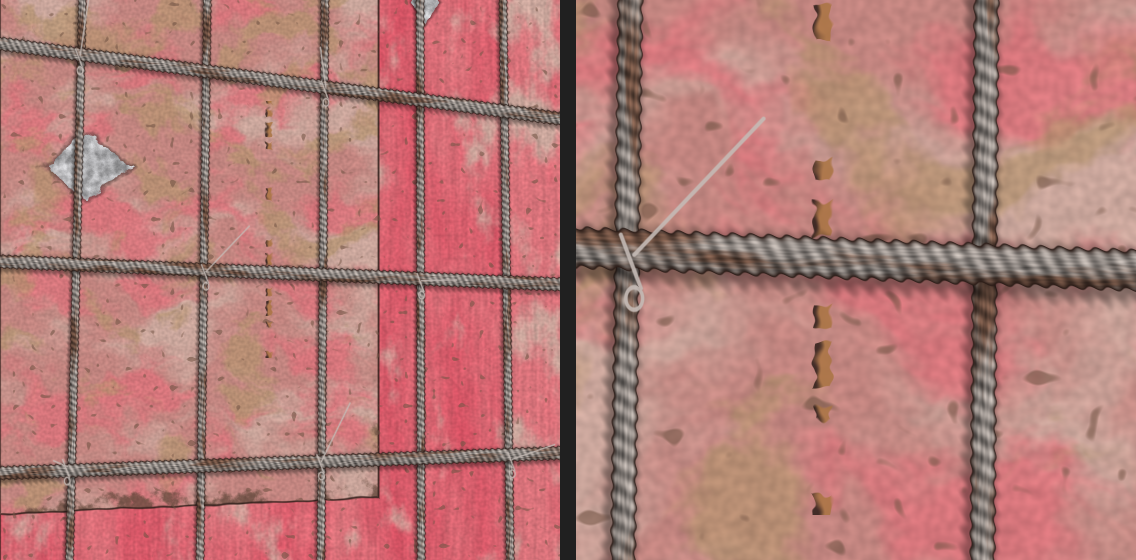
Left: the whole. Right: its middle third, enlarged.
A WebGL 2 fragment shader for this texture:

```glsl
#version 300 es
precision highp float;
uniform vec2 u_resolution;
out vec4 fragColor;

const vec3 DUSTY = vec3(0.76, 0.52, 0.50);
const vec3 ROSE = vec3(0.85, 0.45, 0.48);
const vec3 CRIMSON = vec3(0.83, 0.31, 0.38);
const vec3 FADED = vec3(0.79, 0.65, 0.61);
const vec3 OCHRE = vec3(0.70, 0.57, 0.43);
const vec3 STEEL = vec3(0.61, 0.58, 0.56);
const vec3 RUST = vec3(0.45, 0.33, 0.27);
const vec3 DARK = vec3(0.17, 0.11, 0.09);
const vec3 STONE = vec3(0.73, 0.73, 0.74);
const vec3 WIRE = vec3(0.77, 0.73, 0.71);

// Each bar: position at the start and at the end of its run
const vec2 UPRIGHTS[5] = vec2[5](vec2(0.124, 0.147), vec2(0.357, 0.370),
  vec2(0.573, 0.580), vec2(0.752, 0.750), vec2(0.911, 0.898));
const vec2 CROSSBARS[3] = vec2[3](vec2(0.922, 0.788), vec2(0.533, 0.492), vec2(0.155, 0.191));
// Each tie: foot, then tip
const vec4 TIES[7] = vec4[7](vec4(0.368, 0.515, 0.445, 0.596), vec4(0.753, 0.499, 0.815, 0.500),
  vec4(0.582, 0.843, 0.572, 0.915), vec4(0.574, 0.176, 0.625, 0.280),
  vec4(0.120, 0.167, 0.096, 0.177), vec4(0.915, 0.180, 0.990, 0.206),
  vec4(0.143, 0.900, 0.158, 1.000));
const float UPRIGHT_RADIUS = 0.0072;
const float CROSSBAR_RADIUS = 0.0118;
const float RIB_PITCH = 0.0108;
const float WIRE_RADIUS = 0.0012;
const float PANEL_RIGHT = 0.676;
const float SLOT_X = 0.480;
const float SLOT_PITCH = 0.029;

float hash(float n) { return fract(sin(n * 91.7) * 4375.5); }

vec2 gradient(vec2 cell) {
  float a = 6.2832 * fract(sin(dot(cell, vec2(127.1, 311.7))) * 4375.85);
  return vec2(cos(a), sin(a));
}

float noise(vec2 p) {
  vec2 i = floor(p), f = fract(p), w = f * f * f * (f * (f * 6.0 - 15.0) + 10.0);
  vec2 e = vec2(0.0, 1.0);
  float low = mix(dot(gradient(i), f), dot(gradient(i + e.yx), f - e.yx), w.x);
  float high = mix(dot(gradient(i + e.xy), f - e.xy), dot(gradient(i + e.yy), f - e.yy), w.x);
  return 1.4 * mix(low, high, w.y);
}

float fbm(vec2 p) {
  float sum = 0.0, amp = 0.55;
  for (int i = 0; i < 5; i++) {
    sum += amp * noise(p);
    p = mat2(1.6, 1.2, -1.2, 1.6) * p + 7.3;
    amp *= 0.52;
  }
  return sum;
}

float fill(float d) {
  float px = 1.0 / u_resolution.y;
  return smoothstep(px, -px, d);
}

float segment(vec2 p, vec2 a, vec2 b) {
  vec2 d = b - a;
  return length(p - a - d * clamp(dot(p - a, d) / dot(d, d), 0.0, 1.0));
}

// Worn, smeared paint of the large panel
vec3 wornPanel(vec2 p) {
  vec2 q = p + 0.06 * vec2(fbm(p * 6.0), fbm(p * 6.0 + 9.0));
  float wear = fbm(q * vec2(5.0, 8.0));
  vec3 c = mix(DUSTY, FADED, smoothstep(-0.1, 0.45, wear + 0.35 * smoothstep(0.54, 0.66, p.x)));
  c = mix(c, ROSE, 0.85 * smoothstep(0.0, 0.35, fbm(q * vec2(6.0, 9.0) + 21.0)));
  float ochre = fbm(q * vec2(8.0, 11.0) + 40.0) + 0.12 * smoothstep(0.3, 0.9, p.y);
  return mix(c, OCHRE, 0.7 * smoothstep(0.12, 0.4, ochre));
}

// Red planks with wavy upright grain
vec3 redPlanks(vec2 p) {
  float bend = fbm(p * vec2(7.0, 2.5));
  float grain = sin(p.x * 330.0 + 14.0 * bend) * 0.5 + noise(p * vec2(190.0, 9.0));
  float pale = smoothstep(0.89, 0.92, p.x) * 0.45 + 0.25 * p.y * smoothstep(0.74, 0.76, p.x);
  vec3 c = mix(CRIMSON, ROSE, clamp(0.5 + 1.1 * fbm(p * vec2(9.0, 4.0) + 5.0) + pale, 0.0, 1.0));
  c = mix(c, FADED, smoothstep(0.15, 0.6, fbm(p * vec2(11.0, 7.0) + 31.0) + 0.4 * pale));
  return c * (1.0 + 0.05 * grain);
}

vec3 chip(vec3 base, vec2 p, vec2 center, vec2 size) {
  vec2 q = abs(p - center) / size;
  float d = (q.x + q.y - 1.0 + 0.3 * fbm(p * 28.0)) * size.y;
  vec3 c = STONE * (0.95 + 0.55 * fbm(p * 45.0));
  base *= 1.0 - 0.35 * smoothstep(0.012, 0.0, d);
  return mix(base, c, fill(d));
}

// Round ribbed bar with a dark rim, rust and a soft shadow
vec3 rebar(vec3 base, float across, float along, float radius, float seed) {
  float rib = sin(6.2832 * (along + across * 0.55) / RIB_PITCH + seed);
  float r = radius * (1.0 + 0.09 * rib);
  float u = across / r;
  float body = sqrt(max(1.0 - u * u, 0.0));
  vec2 s = vec2(along * 9.0, across * 60.0) + seed * 13.0;
  vec3 c = mix(STEEL, RUST, smoothstep(0.05, 0.5, fbm(s) + 0.12));
  c *= 0.88 + 0.2 * rib + 0.16 * u + 0.25 * noise(s * 9.0);
  c = mix(DARK, c, smoothstep(0.15, 0.85, body));
  base *= 1.0 - 0.35 * smoothstep(1.8, 0.9, abs(u + 0.25));
  return mix(base, c, fill(abs(across) - r));
}

void main() {
  vec2 p = gl_FragCoord.xy / u_resolution;

  // Panel over planks, with dark seams and a stained lower edge
  float edgeY = 0.082 + 0.044 * p.x + 0.003 * noise(p * 30.0);
  float panel = max(p.x - PANEL_RIGHT, edgeY - p.y);
  vec3 c = mix(redPlanks(p), wornPanel(p), fill(panel));
  float stain = smoothstep(0.0, 0.35, fbm(p * 22.0) + 0.2 - 12.0 * (p.y - edgeY));
  float corner = smoothstep(0.03, 0.0, PANEL_RIGHT - p.x) * smoothstep(0.2, 0.0, abs(p.y - 0.2));
  stain = max(stain, corner * smoothstep(0.1, 0.4, fbm(p * 18.0 + 3.0) + 0.1));
  c = mix(c, RUST * 0.85, 0.75 * stain * fill(panel));
  c = mix(c, DARK, 0.85 * fill(min(abs(panel) - 0.0016, p.x - 0.0015)));

  // Fine grit and scattered specks
  c *= 1.0 + 0.08 * noise(p * 170.0) + 0.07 * fbm(p * vec2(40.0, 70.0));
  c = mix(c, RUST, 0.6 * smoothstep(0.52, 0.7, noise(p * 60.0 + 17.0)));

  // Broken column of slots
  float row = floor(p.y / SLOT_PITCH);
  vec2 slot = vec2(p.x - SLOT_X, (fract(p.y / SLOT_PITCH) - 0.5) * SLOT_PITCH);
  vec2 slotSize = vec2(0.005, SLOT_PITCH * (0.12 + 0.36 * hash(row)));
  vec2 over = abs(slot) - slotSize + 0.003 * noise(p * 130.0);
  float present = step(0.25, hash(row + 50.0)) * step(0.36, p.y) * step(p.y, 0.82);
  vec3 slotColor = mix(DARK, OCHRE * vec3(0.95, 0.8, 0.6), smoothstep(-0.005, 0.0, slot.x + 0.004 * noise(p * 90.0)));
  c = mix(c, slotColor, 0.85 * present * fill(max(over.x, over.y)));

  c = chip(c, p, vec2(0.155, 0.703), vec2(0.075, 0.060));
  c = chip(c, p, vec2(0.760, 0.995), vec2(0.026, 0.036));

  // Bar grid: uprights first, crossbars above them
  for (int i = 0; i < 5; i++)
    c = rebar(c, p.x - mix(UPRIGHTS[i].x, UPRIGHTS[i].y, p.y), p.y, UPRIGHT_RADIUS, float(i));
  for (int i = 0; i < 3; i++)
    c = rebar(c, p.y - mix(CROSSBARS[i].x, CROSSBARS[i].y, p.x), p.x, CROSSBAR_RADIUS, float(i) + 6.0);

  // Tie wires with a small loop below each foot
  for (int i = 0; i < 7; i++) {
    vec2 foot = TIES[i].xy, ring = foot - vec2(0.0, 0.026);
    float d = min(segment(p, foot, TIES[i].zw), segment(p, foot + vec2(-0.008, 0.012), ring + vec2(0.004, 0.006)));
    d = min(d, abs(length((p - ring) * vec2(1.2, 0.9)) - 0.006));
    c = mix(c, WIRE, 0.9 * fill(d - WIRE_RADIUS));
  }
  fragColor = vec4(clamp(c, 0.0, 1.0), 1.0);
}
```
